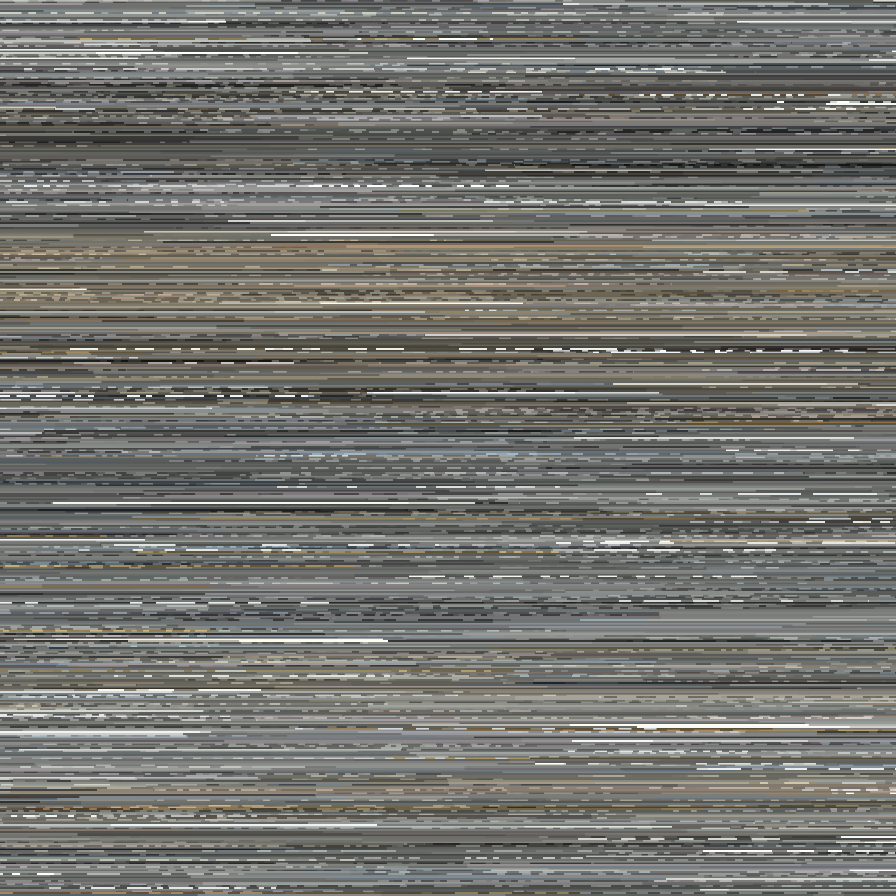
A three.js fragment shader for this texture:

```glsl
#define ROWS 512.0
#define ROW_SOFTNESS 0.25
#define END_SOFTNESS 0.0015
#define MEAN_TONE 0.425
#define THREAD_CONTRAST 0.24
#define PAIR_CONTRAST 0.17
#define BAND_CONTRAST 0.13
#define DASHES 110.0
#define GLINT_CUTOFF 0.93
#define SHADOW_CUTOFF 0.95
#define WARM_BAND 0.73

varying vec2 vUv;

float hash(vec2 p) {
  vec3 q = fract(p.xyx * vec3(0.1031, 0.1030, 0.0973));
  q += dot(q, q.yzx + 33.33);
  return fract((q.x + q.y) * q.z);
}

// Smooth noise along one axis
float bandNoise(float x, float seed) {
  float cell = floor(x);
  float t = smoothstep(0.0, 1.0, fract(x));
  return mix(hash(vec2(cell, seed)), hash(vec2(cell + 1.0, seed)), t);
}

// Flat random values in runs of uneven length along a row
float runs(float row, float x, float count, float seed) {
  float density = count * (0.5 + hash(vec2(row, seed)));
  float s = x * density + 9.0 * hash(vec2(row, seed + 1.0));
  float cell = floor(s) + seed * 157.0;
  float blend = smoothstep(0.0, END_SOFTNESS * density, fract(s));
  return mix(hash(vec2(row, cell - 1.0)), hash(vec2(row, cell)), blend);
}

// Mostly neutral greys, with warm, blue and mauve threads
vec3 threadTint(float row, float x) {
  float hue = runs(row, x, 1.5, 3.0);
  float bandOffset = (row / ROWS - WARM_BAND) / 0.07;
  float warmth = 0.5 * bandNoise(row / 28.0, 5.0) + 0.5 * hue
               + 0.2 * exp(-bandOffset * bandOffset);
  vec3 tint = mix(vec3(0.985, 1.01, 0.985), vec3(1.09, 1.01, 0.84),
                  smoothstep(0.55, 0.95, warmth));
  float coolness = runs(row, x, 2.0, 7.0);
  tint *= mix(vec3(1.0), vec3(0.92, 1.0, 1.10), smoothstep(0.86, 0.92, coolness));
  tint *= mix(vec3(1.03, 0.975, 1.02), vec3(1.0), smoothstep(0.16, 0.22, coolness));
  float amber = smoothstep(0.975, 0.985, runs(row, x, 1.5, 9.0));
  return tint * mix(vec3(1.0), vec3(1.15, 0.98, 0.68), amber);
}

vec3 threadColor(float row, float x) {
  // Base tone: broad bands, paired rows and single threads
  float band = 0.5 * (bandNoise(row / 38.0, 11.0) + bandNoise(row / 8.0, 13.0));
  float tone = MEAN_TONE + BAND_CONTRAST * (band - 0.5) * 1.6;
  tone += THREAD_CONTRAST * (runs(row, x, 2.2, 15.0) - 0.5);
  tone += PAIR_CONTRAST * (runs(floor(row * 0.5), x, 1.4, 17.0) - 0.5);

  // Short dashes on parts of some rows
  float dash = runs(row, x, DASHES, 19.0);
  float busy = smoothstep(0.68, 0.74, runs(row, x, 2.0, 21.0));
  tone += busy * 0.22 * (smoothstep(0.5, 0.7, dash) - 0.4);

  // Dark threads
  float shadow = smoothstep(SHADOW_CUTOFF, SHADOW_CUTOFF + 0.01, runs(row, x, 1.6, 23.0));
  tone *= 1.0 - 0.5 * shadow;
  vec3 color = max(tone, 0.06) * threadTint(row, x);

  // Pale threads, clustered in bands, some broken into dashes
  float cluster = 0.11 * (bandNoise(row / 11.0, 25.0) - 0.5);
  float glint = smoothstep(GLINT_CUTOFF, GLINT_CUTOFF + 0.015,
                           runs(row, x, 2.6, 27.0) + cluster);
  float broken = step(0.5, hash(vec2(row, 29.0)));
  glint *= mix(1.0, smoothstep(0.4, 0.55, dash), broken);
  float brightness = mix(0.62, 1.02, runs(row, x, 3.0, 31.0));
  vec3 glintColor = brightness * mix(vec3(1.0, 1.0, 0.95), vec3(0.97, 0.99, 1.0),
                                     hash(vec2(row, 33.0)));
  return mix(color, glintColor, glint);
}

void main() {
  float y = vUv.y * ROWS;
  float row = floor(y);
  float blend = smoothstep(0.0, ROW_SOFTNESS, fract(y));
  vec3 color = mix(threadColor(row - 1.0, vUv.x), threadColor(row, vUv.x), blend);
  gl_FragColor = vec4(clamp(color, 0.0, 1.0), 1.0);
}
```
